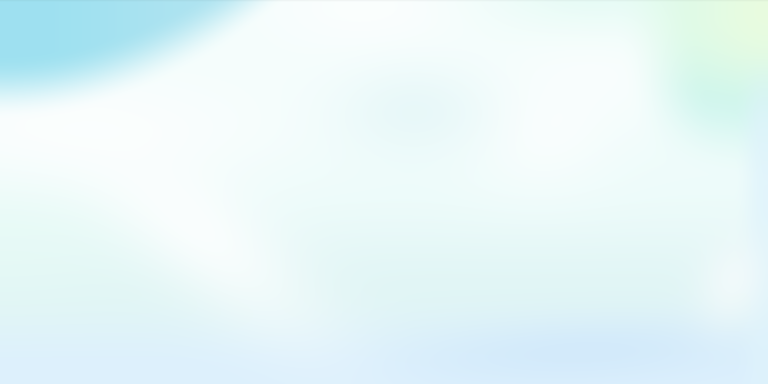
This background is drawn by a Shadertoy shader. Its source:

```glsl
// Soft elliptical falloff, tilted by an angle
float glow(vec2 p, vec2 center, vec2 radius, float angle) {
    float c = cos(angle), s = sin(angle);
    vec2 d = mat2(c, -s, s, c) * (p - center) / radius;
    return exp(-dot(d, d));
}

void mainImage(out vec4 fragColor, in vec2 fragCoord) {
    vec2 uv = fragCoord / iResolution.xy;
    vec2 p = uv * vec2(2.0, 1.0);
    vec3 white = vec3(0.985, 0.995, 0.995);

    // Vertical wash from pale blue through aqua to near white
    vec3 color = mix(vec3(0.865, 0.94, 0.99), vec3(0.88, 0.96, 0.96), smoothstep(0.02, 0.25, p.y));
    color = mix(color, vec3(0.93, 0.985, 0.98), smoothstep(0.22, 0.54, p.y));
    color = mix(color, vec3(0.955, 0.992, 0.988), smoothstep(0.5, 0.85, p.y));

    // Mint tint on the left and blue pool along the bottom
    color = mix(color, vec3(0.90, 0.98, 0.96), 0.7 * glow(p, vec2(0.0, 0.38), vec2(0.4, 0.16), 0.0));
    color = mix(color, vec3(0.815, 0.91, 0.98), 0.8 * glow(p, vec2(1.52, 0.085), vec2(0.45, 0.085), 0.04));

    // White clouds
    color = mix(color, white, 0.9 * glow(p, vec2(0.2, 0.66), vec2(0.62, 0.15), 0.0));
    color = mix(color, white, 0.9 * glow(p, vec2(0.5, 0.42), vec2(0.40, 0.14), -0.72));
    color = mix(color, white, 0.9 * glow(p, vec2(0.97, 0.98), vec2(0.28, 0.13), 0.0));
    color = mix(color, white, 0.8 * glow(p, vec2(1.42, 0.67), vec2(0.2, 0.17), 0.3));
    color = mix(color, white, 0.6 * glow(p, vec2(1.55, 0.86), vec2(0.2, 0.14), -0.4));

    // Grey-aqua hollow between the clouds
    color = mix(color, vec3(0.895, 0.965, 0.97), 0.75 * glow(p, vec2(1.08, 0.71), vec2(0.2, 0.12), 0.0));

    // Mint and lime corner at the upper right
    color = mix(color, vec3(0.88, 0.98, 0.95), 0.75 * glow(p, vec2(1.55, 1.03), vec2(0.28, 0.12), 0.0));
    float corner = smoothstep(1.62, 1.84, p.x + 0.18 * (p.y - 0.8)) * smoothstep(0.54, 0.78, p.y + 0.15 * (p.x - 1.85));
    vec3 mint = mix(vec3(0.80, 0.96, 0.93), vec3(0.87, 0.98, 0.91), smoothstep(0.68, 0.95, p.y));
    mint = mix(mint, vec3(0.91, 0.985, 0.875), glow(p, vec2(2.0, 0.97), vec2(0.16, 0.16), 0.0));
    color = mix(color, mint, corner);

    // Pale blue right margin beside a small white bloom
    color = mix(color, vec3(0.87, 0.95, 0.985), 0.75 * smoothstep(1.91, 1.99, p.x) * smoothstep(0.88, 0.65, p.y));
    color = mix(color, vec3(0.955, 0.98, 0.985), 0.8 * glow(p, vec2(1.91, 0.27), vec2(0.09, 0.12), -0.3));

    // Cyan corner with a curved lower boundary
    float boundary = 0.23 * (1.0 - pow(p.x / 0.64, 2.0));
    float cyan = smoothstep(-0.085, 0.085, boundary - (1.0 - p.y));
    vec3 sky = mix(vec3(0.62, 0.88, 0.94), vec3(0.68, 0.89, 0.94), smoothstep(0.1, 0.55, p.x));
    color = mix(color, sky, cyan);

    // Faint shade on the top rim
    color *= 1.0 - 0.04 * smoothstep(0.994, 1.0, p.y);
    fragColor = vec4(color, 1.0);
}
```
